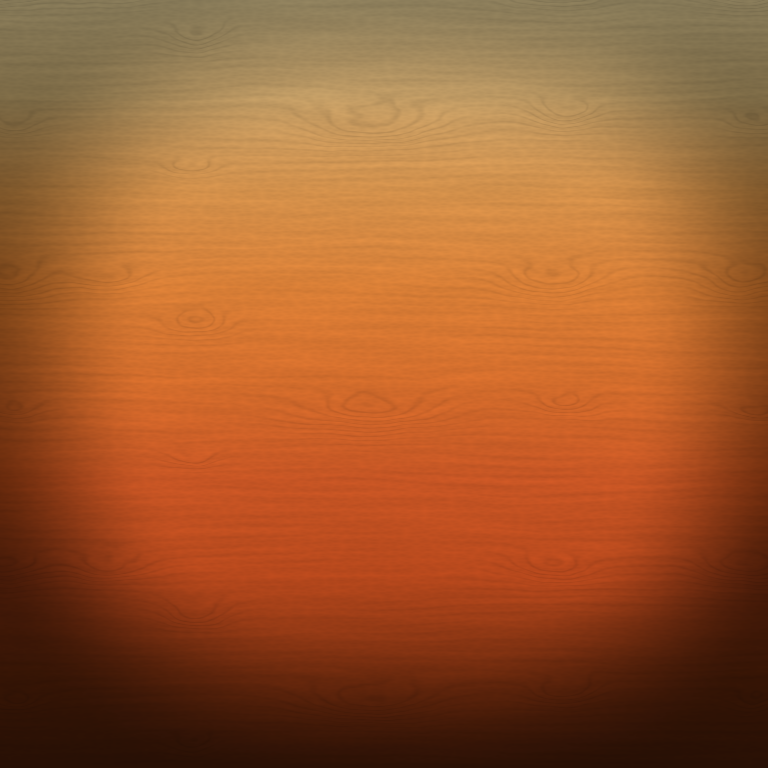
Reproduce this texture procedurally as a WebGL 2 fragment shader.

```glsl
#version 300 es
precision highp float;
uniform vec2 u_resolution;
out vec4 fragColor;

const vec2 LIGHT_CENTER = vec2(0.51, 0.51);
const vec2 LIGHT_RADIUS = vec2(0.47, 0.49);
const float LIGHT_POWER = 2.5;
const vec2 LIGHT_FADE = vec2(0.66, 1.18);
const vec2 BOARD_SIZE = vec2(0.965, 0.375);
const float RING_FREQ = 86.0;
const float RING_DEPTH = 0.085;
const float STREAK_DEPTH = 0.07;
const float PORE_DEPTH = 0.05;
const float KNOT_LIFT = 1.9;
const float TAU = 6.2831853;

// Colour ramps from bottom to top
const int STOPS = 9;
const vec3 LIT_RAMP[STOPS] = vec3[STOPS](
  vec3(0.25, 0.09, 0.02), vec3(0.47, 0.18, 0.06), vec3(0.71, 0.28, 0.11),
  vec3(0.77, 0.33, 0.14), vec3(0.82, 0.42, 0.17), vec3(0.84, 0.49, 0.21),
  vec3(0.82, 0.56, 0.29), vec3(0.77, 0.62, 0.40), vec3(0.61, 0.54, 0.39));
const vec3 SHADE_RAMP[STOPS] = vec3[STOPS](
  vec3(0.15, 0.06, 0.02), vec3(0.21, 0.08, 0.02), vec3(0.27, 0.10, 0.03),
  vec3(0.38, 0.15, 0.04), vec3(0.44, 0.21, 0.07), vec3(0.47, 0.26, 0.09),
  vec3(0.48, 0.33, 0.16), vec3(0.48, 0.41, 0.27), vec3(0.52, 0.47, 0.34));

// Knots of one board: centre, half width, half height
const int KNOTS = 8;
const vec4 KNOT[KNOTS] = vec4[KNOTS](
  vec4(0.485, 0.463, 0.085, 0.026), vec4(0.720, 0.635, 0.055, 0.021),
  vec4(0.255, 0.578, 0.038, 0.019), vec4(0.005, 0.635, 0.055, 0.024),
  vec4(0.985, 0.465, 0.032, 0.014), vec4(0.735, 0.475, 0.040, 0.018),
  vec4(0.250, 0.405, 0.030, 0.013), vec4(0.140, 0.638, 0.050, 0.017));

vec2 hash2(vec2 p) {
  vec3 q = fract(p.xyx * vec3(0.1031, 0.1030, 0.0973));
  q += dot(q, q.yzx + 33.33);
  return fract((q.xx + q.yz) * q.zy);
}

// Distance to the nearest scattered point
float cellular(vec2 p) {
  vec2 cell = floor(p), f = fract(p);
  float nearest = 2.0;
  for (int j = -1; j <= 1; j++)
    for (int i = -1; i <= 1; i++) {
      vec2 o = vec2(i, j);
      vec2 d = o + hash2(cell + o) - f;
      nearest = min(nearest, dot(d, d));
    }
  return sqrt(nearest);
}

// Slow bends that keep the rings irregular
float layeredSines(vec2 p) {
  float sum = 0.0, amp = 0.5;
  for (int i = 0; i < 4; i++) {
    sum += amp * sin(p.x + 1.7 * sin(p.y + float(i)));
    p = mat2(1.6, 0.7, -0.7, 1.6) * p + 2.3;
    amp *= 0.5;
  }
  return sum;
}

// Ring height field: flat grain lifted into closed loops at knots
float ringHeight(vec2 uv, out float figure) {
  float height = uv.y + 0.008 * layeredSines(uv * vec2(9.0, 22.0));
  vec2 wobble = 0.006 * vec2(layeredSines(uv * vec2(40.0, 55.0)),
                             layeredSines(uv.yx * vec2(60.0, 28.0) + 4.0));
  figure = 0.0;
  for (int i = 0; i < KNOTS; i++) {
    vec2 d = uv + wobble - KNOT[i].xy;
    d -= BOARD_SIZE * round(d / BOARD_SIZE);
    d /= KNOT[i].zw;
    float bump = exp(-dot(d, d));
    height += KNOT_LIFT * KNOT[i].w * bump;
    figure += exp(-0.4 * dot(d, d));
  }
  return height;
}

float woodShade(vec2 uv) {
  float figure;
  float height = ringHeight(uv, figure);
  float ring = pow(0.5 + 0.5 * cos(TAU * RING_FREQ * height), 4.0);
  float patchy = 0.5 + 0.5 * layeredSines(uv * vec2(7.0, 31.0) + 2.0);
  float ringAmount = RING_DEPTH * mix(0.45 * patchy, 0.9, min(figure, 1.0));
  vec2 grain = vec2(uv.x, mix(uv.y, height, 0.5));
  float streak = cellular(grain * vec2(5.0, 120.0)) - 0.45;
  float pore = cellular(uv * vec2(85.0, 260.0)) - 0.45;
  return 1.02 - ringAmount * ring + STREAK_DEPTH * streak + PORE_DEPTH * pore;
}

void main() {
  vec2 uv = gl_FragCoord.xy / u_resolution;

  // Vertical colour, lit in the middle and shaded round the rim
  float t = clamp(uv.y, 0.0, 0.9999) * float(STOPS - 1);
  int k = int(t);
  vec3 lit = mix(LIT_RAMP[k], LIT_RAMP[k + 1], fract(t));
  vec3 shade = mix(SHADE_RAMP[k], SHADE_RAMP[k + 1], fract(t));
  vec2 d = pow(abs(uv - LIGHT_CENTER) / LIGHT_RADIUS, vec2(LIGHT_POWER));
  float rim = pow(d.x + d.y, 1.0 / LIGHT_POWER);
  vec3 color = mix(lit, shade, smoothstep(LIGHT_FADE.x, LIGHT_FADE.y, rim));

  fragColor = vec4(color * woodShade(uv), 1.0);
}
```
